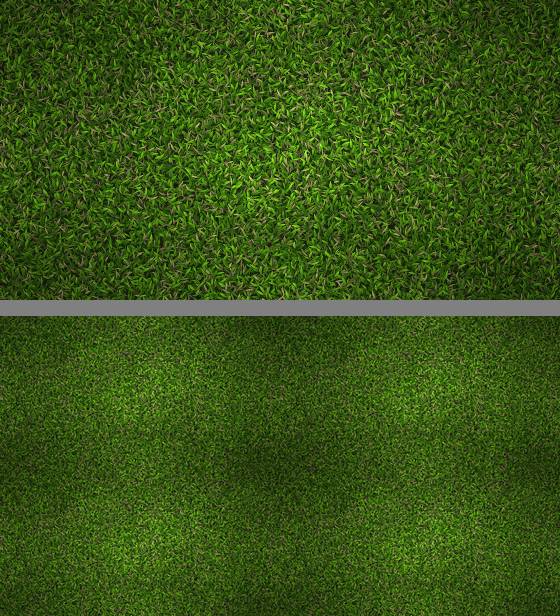
Top: one tile. Bottom: repeated 2 by 2.
Reproduce this texture procedurally as a WebGL 1 fragment shader.

```glsl
precision highp float;

uniform vec2 u_resolution;

const vec2 GRID = vec2(80.0, 43.0);
const float LAYERS = 7.0;

vec4 hash4(vec3 p) {
  vec4 q = fract(p.xyzx * vec4(0.1031, 0.1030, 0.0973, 0.1099));
  q += dot(q, q.wzxy + 33.33);
  return fract((q.xxyz + q.yzzw) * q.zywx);
}

// Value noise that wraps after a whole number of cells
float wrapNoise(vec2 uv, vec2 cells, float seed) {
  vec2 p = uv * cells;
  vec2 i = floor(p);
  vec2 f = fract(p);
  f = f * f * (3.0 - 2.0 * f);
  vec2 lo = mod(i, cells);
  vec2 hi = mod(i + 1.0, cells);
  float bottom = mix(hash4(vec3(lo, seed)).x, hash4(vec3(hi.x, lo.y, seed)).x, f.x);
  float top = mix(hash4(vec3(lo.x, hi.y, seed)).x, hash4(vec3(hi, seed)).x, f.x);
  return mix(bottom, top, f.y);
}

// Fresh green or dry straw, picked per blade
vec3 bladeColor(float kind, float tone, float dryness) {
  vec3 green = mix(vec3(0.15, 0.32, 0.05), vec3(0.43, 0.71, 0.09), tone);
  vec3 straw = mix(vec3(0.37, 0.37, 0.21), vec3(0.66, 0.64, 0.38), tone);
  return mix(green, straw, step(kind, dryness));
}

void main() {
  vec2 uv = gl_FragCoord.xy / u_resolution;
  float pixel = GRID.y / u_resolution.y;
  float patches = wrapNoise(uv, vec2(13.0, 7.0), 91.0);
  float dryness = mix(0.15, 0.33, patches);

  // Dark soil between the blades
  float soil = wrapNoise(uv, GRID * 2.0, 57.0);
  vec3 color = mix(vec3(0.06, 0.09, 0.035), vec3(0.14, 0.18, 0.07), soil);

  // Blades, stacked from the deepest layer to the top one
  for (float layer = 0.0; layer < LAYERS; layer++) {
    vec2 p = uv * GRID + layer * vec2(0.37, 0.61);
    vec2 home = floor(p);
    float depth = mix(0.66, 1.04, layer / (LAYERS - 1.0));

    for (float y = -1.0; y <= 1.0; y++) {
      for (float x = -1.0; x <= 1.0; x++) {
        vec2 cell = home + vec2(x, y);
        vec2 id = mod(cell, GRID);
        vec4 place = hash4(vec3(id, layer * 7.0 + 3.0));
        vec4 look = hash4(vec3(id, layer * 11.0 + 131.0));

        // Blade frame: x runs from root to tip
        float angle = 1.5708 + (place.z - 0.5) * 2.9;
        vec2 along = vec2(cos(angle), sin(angle));
        vec2 d = p - cell - place.xy;
        vec2 q = vec2(dot(d, along), dot(d, vec2(-along.y, along.x)));
        float t = q.x / mix(0.42, 0.76, place.w);
        q.y += (look.z - 0.5) * 0.7 * q.x * q.x;

        float width = mix(0.11, 0.19, look.w) * (look.x < dryness ? 0.8 : 1.0);
        float edge = abs(q.y) - width * (1.0 - t * t) * (1.0 - 0.25 * clamp(t, -1.0, 1.0));
        float cover = 1.0 - smoothstep(-0.6 * pixel, 0.6 * pixel, edge);
        float shadow = 1.0 - smoothstep(0.0, 0.16, edge);

        vec3 blade = bladeColor(look.x, look.y, dryness);
        blade *= depth * mix(0.7, 1.18, clamp(t * 0.5 + 0.5, 0.0, 1.0));
        blade *= 1.0 + 0.12 * clamp(q.y / width, -1.0, 1.0);
        color = mix(color * (1.0 - 0.22 * shadow), blade, cover);
      }
    }
  }

  // Broad light in the middle that meets itself at the edges
  vec2 light = 0.5 - 0.5 * cos(6.28319 * uv);
  color *= 0.7 + 0.34 * light.x + 0.24 * light.y;
  color *= mix(0.93, 1.07, wrapNoise(uv, vec2(9.0, 5.0), 23.0));

  gl_FragColor = vec4(clamp(color, 0.0, 1.0), 1.0);
}
```
